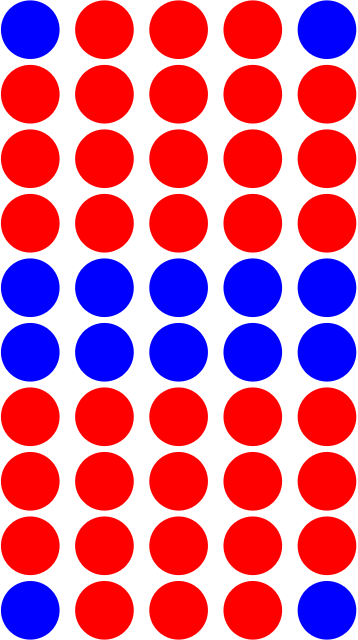
Reproduce this pattern procedurally as a Shadertoy shader.

```glsl
// Draws a grid of red dots on white, with blue middle rows and blue corners.
#define COLUMNS 5.0
#define ROWS 10.0
#define SPACING vec2(0.1159, 0.1008)
#define RADIUS 0.0458
#define GRID_SHIFT vec2(-0.0006, 0.0)
#define RED vec3(1.0, 0.0, 0.0)
#define BLUE vec3(0.0, 0.0, 1.0)
#define PAPER vec3(1.0)

// 1 for cells in the two middle rows or at a corner of the grid
float isBlue(vec2 cell, vec2 count) {
    vec2 fromCenter = abs(cell - 0.5 * (count - 1.0));
    vec2 edge = step(0.5 * (count - 1.0) - 0.25, fromCenter);
    float middleRow = step(fromCenter.y, 0.75);
    return max(middleRow, edge.x * edge.y);
}

void mainImage(out vec4 fragColor, in vec2 fragCoord) {
    // Centered coordinates in units of canvas height
    vec2 p = (fragCoord - 0.5 * iResolution.xy) / iResolution.y - GRID_SHIFT;
    float pixel = 1.0 / iResolution.y;

    // Nearest grid cell, kept inside the grid
    vec2 count = vec2(COLUMNS, ROWS);
    vec2 cell = clamp(floor(p / SPACING + 0.5 * count), vec2(0.0), count - 1.0);
    vec2 center = (cell - 0.5 * (count - 1.0)) * SPACING;

    // Dot with a smooth edge
    float dist = length(p - center) - RADIUS;
    float dotMask = clamp(0.5 - dist / pixel, 0.0, 1.0);
    vec3 dotColor = mix(RED, BLUE, isBlue(cell, count));

    fragColor = vec4(mix(PAPER, dotColor, dotMask), 1.0);
}
```
